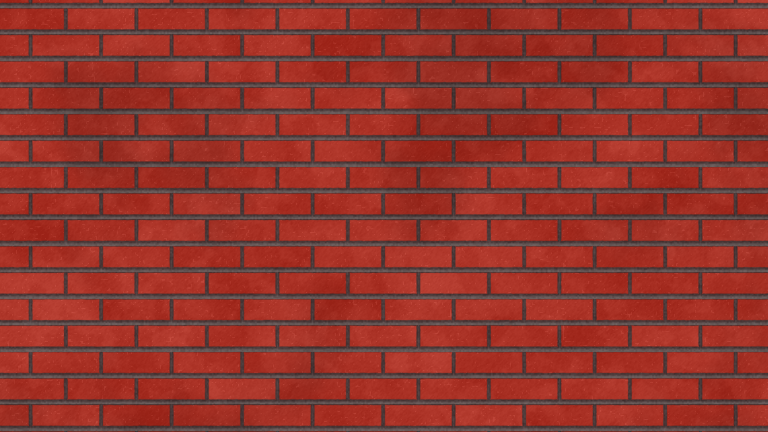
Give the GLSL for this texture, as a WebGL 1 fragment shader.

```glsl
precision highp float;
// Red brick wall in running bond with shaded grey mortar and mottled wear.

uniform vec2 u_resolution;

// Lengths are fractions of the canvas height.
const vec2 PITCH = vec2(0.1632, 0.06118);
const vec2 BRICK_HALF = vec2(0.0774, 0.0242);
const vec2 FIRST_JOINT = vec2(0.1525, 0.0185);
const float TOP_GAP = 0.0012;

const vec3 BRICK_DARK = vec3(0.61, 0.135, 0.09);
const vec3 BRICK_LIGHT = vec3(0.73, 0.255, 0.205);
const vec3 MORTAR_LIGHT = vec3(0.40, 0.345, 0.34);
const vec3 MORTAR_DARK = vec3(0.28, 0.215, 0.215);

float hash(vec2 p) {
  vec3 q = fract(vec3(p.xyx) * 0.1031);
  q += dot(q, q.yzx + 33.33);
  return fract((q.x + q.y) * q.z);
}

float noise(vec2 p) {
  vec2 i = floor(p);
  vec2 f = fract(p);
  f = f * f * (3.0 - 2.0 * f);
  float low = mix(hash(i), hash(i + vec2(1.0, 0.0)), f.x);
  float high = mix(hash(i + vec2(0.0, 1.0)), hash(i + vec2(1.0, 1.0)), f.x);
  return mix(low, high, f.y);
}

float fbm(vec2 p) {
  float sum = 0.0;
  float amplitude = 0.5;
  for (int i = 0; i < 5; i++) {
    sum += amplitude * noise(p);
    p = mat2(1.6, 1.2, -1.2, 1.6) * p + 17.3;
    amplitude *= 0.5;
  }
  return sum;
}

float boxDistance(vec2 p, vec2 halfSize) {
  vec2 d = abs(p) - halfSize;
  return length(max(d, 0.0)) + min(max(d.x, d.y), 0.0);
}

// Blotches and streaks run over the wall; each brick adds its own tone.
vec3 brickColor(vec2 p, vec2 id, float d) {
  float blotch = fbm(p * 9.0 + 40.0) - 0.48;
  float patches = smoothstep(0.42, 0.60, fbm(p * 24.0 + 80.0)) - 0.5;
  float streak = noise(vec2(p.x + p.y, (p.y - p.x) * 2.5) * 95.0) - 0.5;
  float grain = noise(p * 320.0 + 60.0) - 0.5;
  float tone = 0.5 + 0.9 * blotch + 0.22 * patches + 0.22 * streak
             + 0.16 * grain + 0.34 * (hash(id + 50.0) - 0.5);
  vec3 color = mix(BRICK_DARK, BRICK_LIGHT, clamp(tone, 0.0, 1.0));
  float speck = smoothstep(0.83, 0.95, noise(p * 210.0 + 90.0));
  color += 0.05 * speck;
  return color * mix(0.90, 1.0, smoothstep(0.0, 0.0025, -d));
}

// The brick above shades the joint; its lower part catches the light.
vec3 mortarColor(vec2 p, float d) {
  float light = smoothstep(0.002, 0.009, d);
  float grain = 0.6 * noise(p * 260.0) + 0.4 * fbm(p * 45.0) - 0.48;
  return mix(MORTAR_DARK, MORTAR_LIGHT, light) + 0.11 * grain;
}

void main() {
  vec2 p = gl_FragCoord.xy / u_resolution.y;
  float pixel = 1.0 / u_resolution.y;

  // Rows count downward, and every second row shifts by half a brick.
  vec2 wall = vec2(p.x - FIRST_JOINT.x, 1.0 - p.y - FIRST_JOINT.y);
  vec2 grid = wall / PITCH;
  float row = floor(grid.y);
  grid.x += 0.5 * mod(row, 2.0);
  vec2 id = vec2(floor(grid.x), row);
  vec2 center = vec2(0.5 * PITCH.x, TOP_GAP + BRICK_HALF.y);
  vec2 local = fract(grid) * PITCH - center;

  // Slightly ragged brick outline
  float d = boxDistance(local, BRICK_HALF);
  d += 0.0009 * (noise(p * 170.0) - 0.5);
  float softness = max(0.8 * pixel, 0.0011);
  float brick = 1.0 - smoothstep(-softness, softness, d);

  vec3 color = mix(mortarColor(p, d), brickColor(p, id, d), brick);

  // Broad grime over bricks and joints
  float grime = smoothstep(0.45, 0.75, fbm(p * 4.0 + 12.0));
  color *= 1.0 - 0.10 * grime;
  gl_FragColor = vec4(color, 1.0);
}
```
